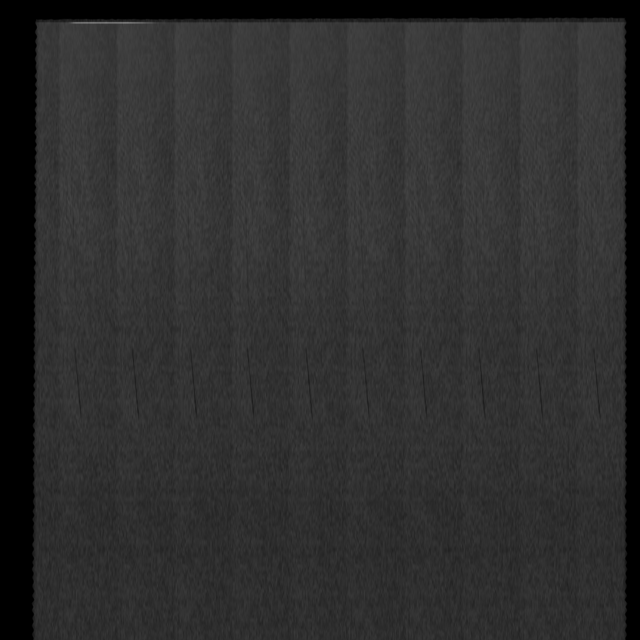
A WebGL 2 fragment shader for this texture:

```glsl
#version 300 es
precision highp float;
// A dark woven cloth on black, hung in repeating vertical panels with soft folds.
// Each panel repeats a shade ramp, a stretched-noise grain and a thin slanted crease;
// a hem closes the top and small stitches roughen both sides.

uniform vec2 u_resolution;
out vec4 outColor;

const float PANEL = 0.09;

float hash(vec2 p) {
    return fract(sin(dot(p, vec2(127.1, 311.7))) * 43758.5453);
}

float noise(vec2 p) {
    vec2 i = floor(p), f = fract(p);
    f = f * f * (3.0 - 2.0 * f);
    return mix(mix(hash(i), hash(i + vec2(1, 0)), f.x),
               mix(hash(i + vec2(0, 1)), hash(i + vec2(1, 1)), f.x), f.y);
}

// Short upright threads, bent slightly by a slow warp
float threads(vec2 p) {
    p.x += 0.003 * (noise(p * vec2(45.0, 22.0)) - 0.5);
    p.y += 0.012 * noise(p * vec2(60.0, 18.0));
    float coarse = noise(p * vec2(440.0, 135.0));
    float fine = noise(p * vec2(620.0, 210.0) + 37.0);
    return 0.65 * coarse + 0.35 * fine - 0.5;
}

// Thin line around x = center, fading out at both ends of its height range
float crease(vec2 p, float center, float low, float high) {
    float ends = smoothstep(low, low + 0.03, p.y) * (1.0 - smoothstep(high - 0.03, high, p.y));
    return ends * (1.0 - smoothstep(0.0004, 0.0018, abs(p.x - center)));
}

void main() {
    vec2 uv = gl_FragCoord.xy / u_resolution;
    float px = 1.0 / min(u_resolution.x, u_resolution.y);

    // Panel coordinates
    float panelId = floor(uv.x / PANEL);
    float t = fract(uv.x / PANEL);
    vec2 local = vec2(t * PANEL, uv.y);

    // Light falls off toward the bottom
    float tone = mix(0.178, 0.226, smoothstep(0.0, 0.95, uv.y));
    tone += 0.004 * sin(uv.y * 21.0 + 1.0);

    // Fold shading: bright after each seam, dark before it, weaker below
    float seamEdge = smoothstep(0.0, 0.07, t);
    float fold = mix(-0.5, 0.5 - t, seamEdge);
    tone += fold * mix(0.010, 0.036, smoothstep(0.1, 0.9, uv.y));
    float belly = exp(-pow((t - 0.5) / 0.2, 2.0));
    tone += 0.009 * belly * smoothstep(0.5, 0.7, uv.y) * (1.0 - smoothstep(0.75, 0.9, uv.y));

    // Grain repeats per panel, with a little wear of its own
    float grain = mix(threads(local), threads(uv + 3.0), 0.35);
    tone += grain * mix(0.105, 0.065, smoothstep(0.72, 0.95, uv.y));
    tone += 0.008 * (noise(uv * vec2(70.0, 14.0)) - 0.5);
    tone += 0.005 * (noise(vec2(uv.x * 9.0, uv.y * 150.0)) - 0.5);

    // Faint bowed ripples across the upper panels
    float bow = uv.y + 0.025 * cos((t - 0.5) * 6.2832);
    float rippleZone = smoothstep(0.55, 0.68, uv.y) * (1.0 - smoothstep(0.8, 0.92, uv.y));
    tone += 0.005 * rippleZone * sin(bow * 520.0 + 2.0 * noise(uv * 40.0));

    // Slanted creases in the middle of the cloth
    float slant = 0.028 + 0.09 * (0.45 - uv.y) + 0.0015 * (hash(vec2(panelId, 5.0)) - 0.5);
    tone -= 0.055 * crease(local, slant, 0.33, 0.47);
    tone -= 0.022 * crease(local, 0.026 + 0.03 * (0.6 - uv.y), 0.50, 0.69);

    // Hem: dark band and a thin, partly bright thread beneath it
    float top = 0.970 + 0.003 * uv.x;
    float hem = smoothstep(0.9635 - px, 0.9655 + px, uv.y);
    tone = mix(tone, 0.13 + 0.12 * grain, hem);
    float hemThread = 1.0 - smoothstep(0.0004, 0.0008 + px, abs(uv.y - 0.9645));
    float brightRun = smoothstep(0.105, 0.12, uv.x) * (1.0 - smoothstep(0.2, 0.26, uv.x));
    tone += hemThread * (0.03 + 0.24 * brightRun);

    // Slightly flared sides with worn stitches
    float stitch = 0.5 + 0.5 * sin(uv.y * 480.0 + 3.0 * noise(vec2(uv.y * 30.0, 2.0)));
    float rough = 0.0022 * stitch + 0.0015 * noise(vec2(uv.y * 160.0, 8.0));
    float left = uv.x - (0.0495 + 0.0055 * uv.y) - rough;
    float right = 0.980 - 0.001 * uv.y - uv.x - rough;
    float side = min(left, right);
    tone *= mix(0.65 + 0.25 * stitch, 1.0, smoothstep(0.001, 0.006, side));

    // Cut the cloth out of the black ground
    float topGap = top - uv.y - 0.0015 * noise(vec2(uv.x * 200.0, 4.0));
    float cloth = smoothstep(-px, px, min(side, topGap));
    outColor = vec4(vec3(max(tone, 0.0) * cloth), 1.0);
}
```
